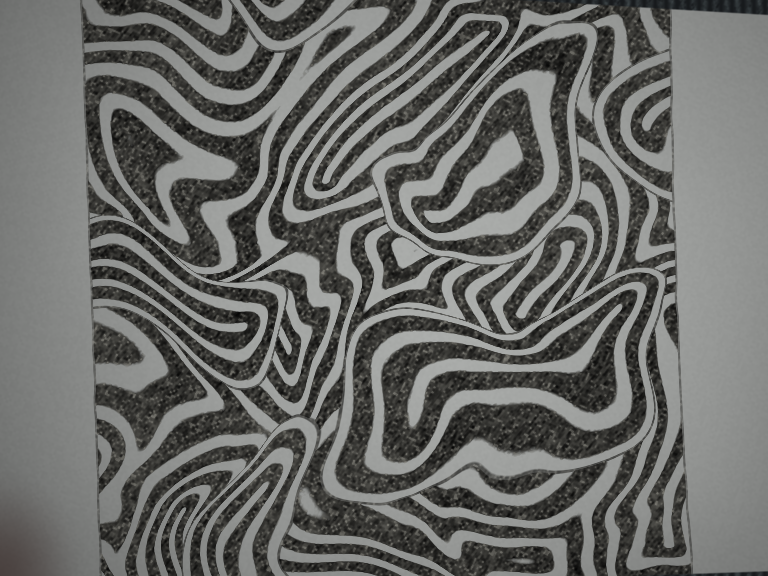
This pattern is drawn by a WebGL 2 fragment shader. Its source:

```glsl
#version 300 es
precision highp float;
// A pencil drawing of winding black and white bands on a sheet of paper.
// Bands are contours of the distance to scattered strokes in a warped plane;
// a second set of loops lies on top, and grain, light and cloth finish it.

uniform vec2 u_resolution;
out vec4 fragColor;

float hash(vec2 p) {
    return fract(sin(dot(p, vec2(127.1, 311.7))) * 43758.5453);
}

float noise(vec2 p) {
    vec2 cell = floor(p), f = fract(p);
    f = f * f * f * (f * (f * 6.0 - 15.0) + 10.0);
    float low = mix(hash(cell), hash(cell + vec2(1, 0)), f.x);
    float high = mix(hash(cell + vec2(0, 1)), hash(cell + vec2(1, 1)), f.x);
    return mix(low, high, f.y);
}

vec2 rotate(vec2 p, float angle) {
    float c = cos(angle), s = sin(angle);
    return vec2(c * p.x - s * p.y, s * p.x + c * p.y);
}

vec2 wobble(vec2 p) {
    return vec2(noise(p + 3.7), noise(p + 41.3)) - 0.5;
}

// Bend the plane with a broad swing, a sway and a finer ripple
vec2 warp(vec2 p) {
    p += 0.025 * sin(p.yx * vec2(17.0, 14.0) + vec2(0.5, 2.0));
    p += 0.2 * wobble(rotate(p, 0.6) * 3.6);
    return p + 0.046 * wobble(rotate(p, 1.1) * 10.5);
}

// Smooth minimum of the distances to one random stroke per grid cell
float strokeField(vec2 p, float size, float reach, float salt) {
    vec2 home = floor(p / size);
    float sum = 0.0;
    for (int y = -2; y <= 2; y++) {
        for (int x = -2; x <= 2; x++) {
            vec2 cell = home + vec2(x, y);
            vec2 key = cell + salt;
            vec2 center = (cell + 0.2 + 0.6 * vec2(hash(key), hash(key + 17.3))) * size;
            float angle = 6.2832 * hash(key + 31.9);
            float halfLength = reach * (0.3 + 0.7 * hash(key + 53.1));
            vec2 q = rotate(p - center, angle);
            q.x -= clamp(q.x, -halfLength, halfLength);
            sum += exp(-length(q) / 0.014);
        }
    }
    return -0.014 * log(sum + 1e-30);
}

// Ink coverage of bands; the field is counted in band periods
float bands(float field, float halfWidth) {
    float fromMiddle = abs(fract(field) - 0.5);
    return 1.0 - smoothstep(halfWidth - 0.035, halfWidth + 0.035, fromMiddle);
}

float windingInk(vec2 p, float grain) {
    vec2 q = warp(p);
    float halfWidth = 0.25 + 0.09 * noise(p * 6.0) + 0.06 * (grain - 0.5);
    float under = strokeField(rotate(q, 0.45), 0.4, 0.2, 5.0) / 0.047;
    float over = strokeField(rotate(q, -0.5), 0.6, 0.26, 71.0) / 0.052;
    float rim = 2.13;
    float ink = mix(bands(over, halfWidth), bands(under, halfWidth),
                    smoothstep(rim - 0.03, rim + 0.03, over));
    float outline = 1.0 - smoothstep(0.02, 0.06, abs(over - rim));
    return max(ink, 0.7 * outline);
}

void main() {
    vec2 p = gl_FragCoord.xy / u_resolution.y;
    float width = u_resolution.x / u_resolution.y;

    // Pencil grain: fine specks and slanted strokes
    float specks = noise(rotate(p, 0.4) * 215.0);
    float strokes = noise(rotate(p, 0.7) * vec2(260.0, 75.0));
    float grain = mix(specks, strokes, 0.45);

    // Paper, lit from the upper middle
    vec2 fromLight = p - vec2(0.75, 0.55);
    float light = 0.668 - 0.32 * dot(fromLight, fromLight);
    light += 0.02 * (noise(p * 5.0) - 0.5) + 0.018 * (specks - 0.5);
    vec3 color = light * vec3(0.995, 1.008, 0.995);

    // The drawn square, with slightly crooked sides
    float left = 0.174 - 0.034 * p.y + 0.003 * noise(p * 30.0);
    float right = 1.163 + 0.038 * (1.0 - p.y) * (1.0 - p.y) + 0.003 * noise(p * 25.0);
    float inside = min(p.x - left, right - p.x);
    float ink = windingInk(p, grain) * smoothstep(-0.001, 0.002, inside);
    ink = max(ink, 0.5 * (1.0 - smoothstep(0.001, 0.003, abs(inside))));

    // Graphite tone, uneven from place to place
    float tone = 0.045 + 0.32 * grain + 0.08 * (noise(p * 9.0) - 0.5);
    tone += 0.09 * smoothstep(0.68, 0.92, specks);
    tone *= 0.6 + 0.65 * light;
    color = mix(color, tone * vec3(1.02, 1.01, 0.95), ink);

    // Warm shadow in the lower left corner
    float shadow = 1.0 - smoothstep(0.0, 0.16, length(p * vec2(1.0, 0.8)));
    color = mix(color, vec3(0.25, 0.2, 0.19), 0.7 * shadow);

    // Striped cloth beyond the paper's right corners
    float topEdge = 1.0 - 0.06 * (p.x - 0.9);
    float bottomEdge = 0.035 * (p.x - 1.1);
    float beyond = max(p.y - topEdge, bottomEdge - p.y);
    float thread = 0.5 + 0.5 * sin(p.x * 330.0);
    vec3 cloth = mix(vec3(0.09, 0.1, 0.11), vec3(0.25, 0.28, 0.29), thread * grain);
    color = mix(color, cloth, smoothstep(-0.002, 0.002, beyond) * step(0.9, p.x) * step(p.x, width));

    fragColor = vec4(color, 1.0);
}
```
